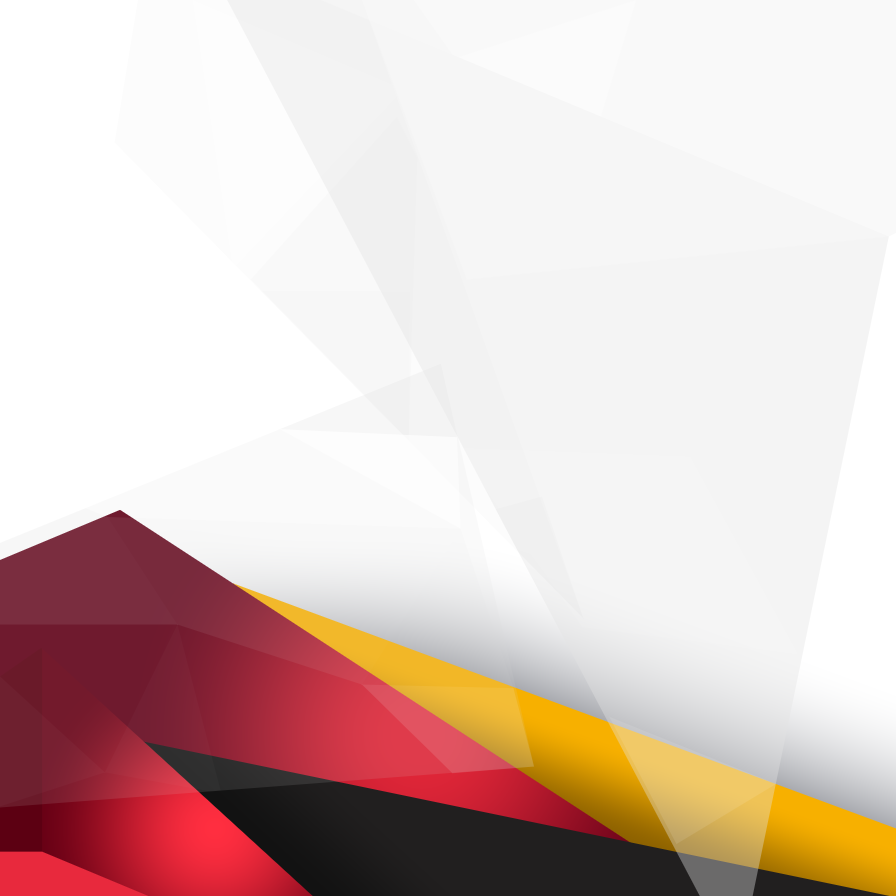
Give the GLSL for this background, as a WebGL 2 fragment shader.

```glsl
#version 300 es
precision highp float;
// Layered polygon background: pale translucent facets on white above
// slanted gold, red and black sheets. Each sheet is a half plane or a convex
// quad from signed distances; grey veils are then blended over everything.
uniform vec2 u_resolution;
out vec4 outColor;

// Signed distance to the line a-b, positive on its right-hand side
float side(vec2 p, vec2 a, vec2 b) {
  vec2 d = normalize(b - a);
  return dot(p - a, vec2(d.y, -d.x));
}

// Antialiased coverage, one pixel wide
float cover(float d) {
  return clamp(d * u_resolution.y + 0.5, 0.0, 1.0);
}

// Convex quad, either winding
float quad(vec2 p, vec2 a, vec2 b, vec2 c, vec2 d) {
  float s = sign(side(c, a, b));
  return cover(min(min(s * side(p, a, b), s * side(p, b, c)),
                   min(s * side(p, c, d), s * side(p, d, a))));
}

float tri(vec2 p, vec2 a, vec2 b, vec2 c) {
  float s = sign(side(c, a, b));
  return cover(min(s * side(p, a, b), min(s * side(p, b, c), s * side(p, c, a))));
}

// Translucent grey layer
vec3 veil(vec3 base, float tone, float alpha) {
  return mix(base, vec3(tone), alpha);
}

// Gold ribbon with the soft shadow above it
vec3 goldSheet(vec3 col, vec2 p) {
  float h = p.y - 0.349 + 0.3696 * (p.x - 0.26);
  float reach = mix(0.06, 0.16, smoothstep(0.2, 0.6, p.x));
  float fade = 1.0 - clamp(h / reach, 0.0, 1.0);
  float shadow = 0.68 * fade * fade * smoothstep(0.14, 0.55, p.x);
  col = mix(col, vec3(0.5, 0.51, 0.54), shadow);
  vec3 gold = mix(vec3(0.55, 0.38, 0.0), vec3(0.97, 0.69, 0.0), smoothstep(-0.13, -0.02, h));
  return mix(col, gold, quad(p, vec2(0.26, 0.349), vec2(1.02, 0.068), vec2(1.02, -0.1), vec2(0.5, 0.1)));
}

// Red peak, black wedge and glowing red front corner
vec3 redAndBlack(vec3 col, vec2 p) {
  vec2 peak = vec2(0.134, 0.431);
  vec3 red = mix(vec3(0.88, 0.15, 0.22), vec3(0.38, 0.0, 0.09),
                 smoothstep(0.02, 0.33, length(p - vec2(0.47, 0.18))));
  float inPeak = min(side(p, vec2(0.0, 0.375), peak), side(p, peak, vec2(0.703, 0.06)));
  col = mix(col, red, cover(inPeak));

  float inBlack = side(p, vec2(0.169, 0.1705), vec2(0.703, 0.06));
  float inFront = side(p, vec2(0.046, 0.277), vec2(0.349, 0.0));
  vec3 black = mix(vec3(0.07), vec3(0.13, 0.122, 0.122), smoothstep(0.0, 0.12, -inFront));
  col = mix(col, black, cover(inBlack));

  vec3 front = mix(vec3(1.0, 0.18, 0.25), vec3(0.4, 0.0, 0.08),
                   smoothstep(0.0, 0.21, length(p - vec2(0.24, 0.075))));
  front = mix(front, vec3(0.36, 0.0, 0.07), cover(0.047 - p.x));
  float corner = min(0.0495 - p.y, side(p, vec2(0.047, 0.0495), vec2(0.156, 0.004)));
  front = mix(front, vec3(0.91, 0.16, 0.24), cover(corner));
  return mix(col, front, cover(min(inFront, side(p, vec2(0.0, 0.245), vec2(0.046, 0.277)))));
}

// Shard falling from the upper left
vec3 upperShard(vec3 col, vec2 p) {
  float shard = quad(p, vec2(0.154, 1.0), vec2(0.128, 0.841), vec2(0.651, 0.31), vec2(0.404, 1.0));
  col = veil(col, 0.85, 0.09 * shard);
  col = veil(col, 1.0, 0.5 * shard * tri(p, vec2(0.215, 1.0), vec2(0.26, 0.7), vec2(0.45, 0.9)));
  col = veil(col, 0.85, 0.08 * quad(p, vec2(0.28, 0.688), vec2(0.443, 0.87), vec2(0.466, 0.824), vec2(0.456, 0.509)));
  return veil(col, 0.85, 0.05 * shard * tri(p, vec2(0.28, 0.675), vec2(0.458, 0.675), vec2(0.456, 0.509)));
}

// Wide sheet from the left, crossing the red peak
vec3 leftSheet(vec3 col, vec2 p) {
  vec2 hub = vec2(0.198, 0.303), knee = vec2(0.404, 0.236), low = vec2(0.117, 0.138);
  vec2 tip = vec2(0.596, 0.1445), node = vec2(0.514, 0.41);
  vec2 ridge = vec2(0.3125, 0.521), crest = vec2(0.51, 0.512);
  float sheet = quad(p, vec2(-0.01, 0.39), vec2(0.492, 0.594), tip, vec2(-0.01, 0.098));
  col = veil(col, 0.84, 0.12 * sheet);
  col = veil(col, 0.85, 0.1 * tri(p, ridge, vec2(0.492, 0.594), crest));
  col = veil(col, 1.0, 0.55 * tri(p, ridge, crest, node));
  col = veil(col, 0.87, 0.1 * sheet * quad(p, vec2(-0.02, 0.303), vec2(-0.02, 0.48), vec2(0.12, 0.423), hub));
  col = veil(col, 0.88, 0.08 * sheet * quad(p, vec2(0.12, 0.423), hub, knee, node));
  col = veil(col, 0.85, 0.07 * tri(p, node, vec2(0.573, 0.232), knee));
  col = veil(col, 0.95, 0.13 * quad(p, knee, vec2(0.505, 0.137), tip, vec2(0.573, 0.232)));
  col = veil(col, 0.9, 0.025 * sheet * tri(p, hub, low, vec2(0.247, 0.1145)));
  return veil(col, 0.9, 0.03 * sheet * tri(p, vec2(0.0, 0.245), low, vec2(0.0, 0.1)));
}

// Long band down the right and the pale facets beyond it
vec3 rightBand(vec3 col, vec2 p) {
  vec2 apex = vec2(0.224, 1.056), elbow = vec2(0.992, 0.736);
  float band = quad(p, apex, elbow, vec2(0.84, 0.0), vec2(0.781, 0.0));
  col = veil(col, 0.89, 0.38 * band);
  col = veil(col, 1.0, 0.12 * band * tri(p, vec2(0.404, 1.0), elbow, vec2(0.521, 0.688)));
  col = veil(col, 1.0, 0.07 * band * quad(p, vec2(0.51, 0.5), vec2(0.77, 0.49), vec2(0.89, 0.27), vec2(0.65, 0.3)));
  col = veil(col, 0.8, 0.07 * band * tri(p, vec2(0.536, 0.427), vec2(0.605, 0.446), vec2(0.651, 0.31)));
  col = veil(col, 1.0, 0.1 * band * tri(p, vec2(0.755, 0.058), vec2(0.866, 0.125), vec2(0.68, 0.2)));
  float beyond = quad(p, apex, elbow, vec2(1.02, 0.75), vec2(1.02, 1.06));
  col = veil(col, 0.85, 0.15 * beyond);
  col = veil(col, 0.85, 0.06 * beyond * tri(p, apex, vec2(0.462, 1.0), vec2(0.508, 0.935)));
  return veil(col, 1.0, 0.25 * beyond * tri(p, vec2(0.508, 0.935), vec2(0.71, 1.0), vec2(0.67, 0.868)));
}

void main() {
  vec2 p = gl_FragCoord.xy / u_resolution;
  vec3 col = redAndBlack(goldSheet(vec3(1.0), p), p);
  col = rightBand(leftSheet(upperShard(col, p), p), p);
  outColor = vec4(col, 1.0);
}
```
